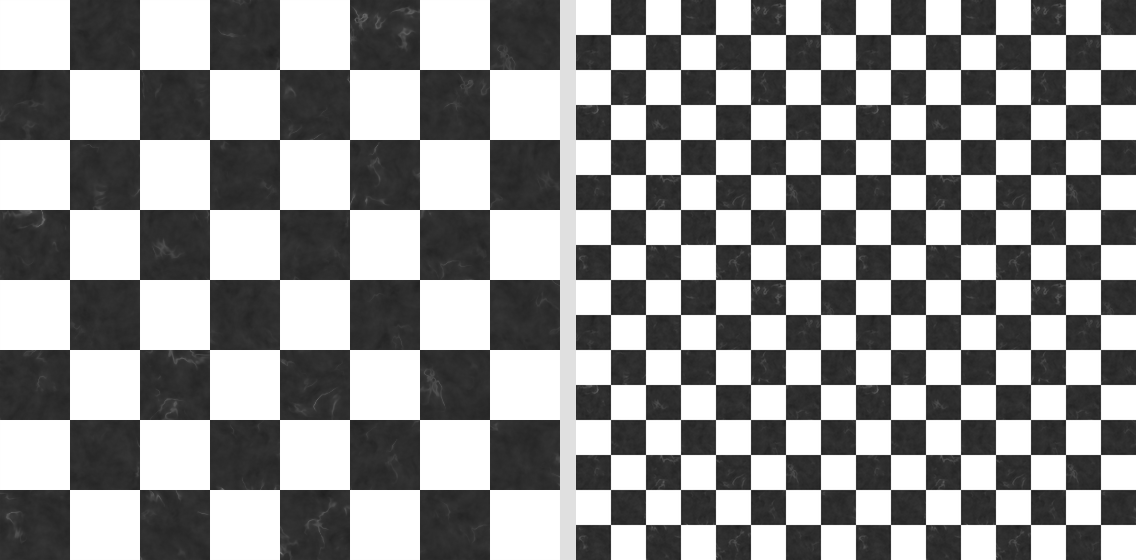
Left: one tile. Right: repeated 2 by 2.
Reproduce this pattern procedurally as a three.js fragment shader.

```glsl
varying vec2 vUv;

const float TILES = 8.0;
const float EDGE = 0.0009;
const vec3 WHITE = vec3(1.0);
const float STONE = 0.176;

float hash(vec2 p, float seed) {
  vec3 q = fract(vec3(p.xyx + seed * 7.31) * vec3(0.1031, 0.1030, 0.0973));
  q += dot(q, q.yzx + 33.33);
  return fract((q.x + q.y) * q.z);
}

// Slope of a random unit gradient at a wrapped lattice corner
float corner(vec2 cell, vec2 offset, float period, float seed) {
  float angle = 6.2832 * hash(mod(cell, period), seed);
  return dot(vec2(cos(angle), sin(angle)), offset);
}

// Gradient noise that wraps over the unit canvas
float noise(vec2 p, float period, float seed) {
  vec2 i = floor(p * period);
  vec2 f = p * period - i;
  vec2 u = f * f * f * (f * (f * 6.0 - 15.0) + 10.0);
  vec2 e = vec2(1.0, 0.0);
  float low = mix(corner(i, f, period, seed),
                  corner(i + e.xy, f - e.xy, period, seed), u.x);
  float high = mix(corner(i + e.yx, f - e.yx, period, seed),
                   corner(i + e.xx, f - e.xx, period, seed), u.x);
  return mix(low, high, u.y);
}

float fbm(vec2 p, float period, float seed) {
  float sum = 0.0;
  float gain = 1.0;
  for (int k = 0; k < 4; k++) {
    sum += gain * noise(p, period, seed + float(k));
    gain *= 0.5;
    period *= 2.0;
  }
  return sum;
}

// Signed square wave alternating each tile, with soft flanks
float softSquare(float x, float tiles, float width) {
  float wave = 0.25 - abs(fract(x * tiles * 0.5 + 0.25) - 0.5);
  return clamp(wave * 2.0 / (tiles * width), -1.0, 1.0);
}

float checker(vec2 p, float tiles, float width) {
  return 0.5 + 0.5 * softSquare(p.x, tiles, width) * softSquare(p.y, tiles, width);
}

// Charcoal marble: cloudy ground, dark pits and patchy pale veins
float marble(vec2 p, float strength) {
  vec2 warp = vec2(noise(p, 14.0, 40.0), noise(p, 14.0, 50.0));
  vec2 q = p + 0.03 * warp;

  float cloud = fbm(q, 28.0, 1.0);
  float grain = fbm(p, 80.0, 10.0);
  float pits = smoothstep(0.3, 0.8, fbm(q, 20.0, 60.0));

  float ridge = abs(fbm(q, 16.0, 20.0));
  float patches = smoothstep(0.0, 0.6, fbm(p, 13.0, 30.0));
  float thread = 1.0 - smoothstep(0.0, 0.09, ridge);
  float halo = exp(-7.0 * ridge);
  float sparks = smoothstep(0.3, 0.7, fbm(p, 36.0, 70.0));

  float veins = patches * (0.10 * halo + thread * (0.10 + 0.30 * sparks));
  return STONE + 0.035 * cloud + 0.016 * grain - 0.03 * pits + strength * veins;
}

void main() {
  // Each tile is cut from a different part of the slab
  vec2 tile = mod(floor(vUv * TILES), TILES);
  vec2 cut = vec2(hash(tile, 3.0), hash(tile, 5.0));
  float strength = mix(0.35, 1.15, hash(tile, 9.0));

  vec3 stone = vec3(marble(vUv + cut, strength));
  gl_FragColor = vec4(mix(WHITE, stone, checker(vUv, TILES, EDGE)), 1.0);
}
```
